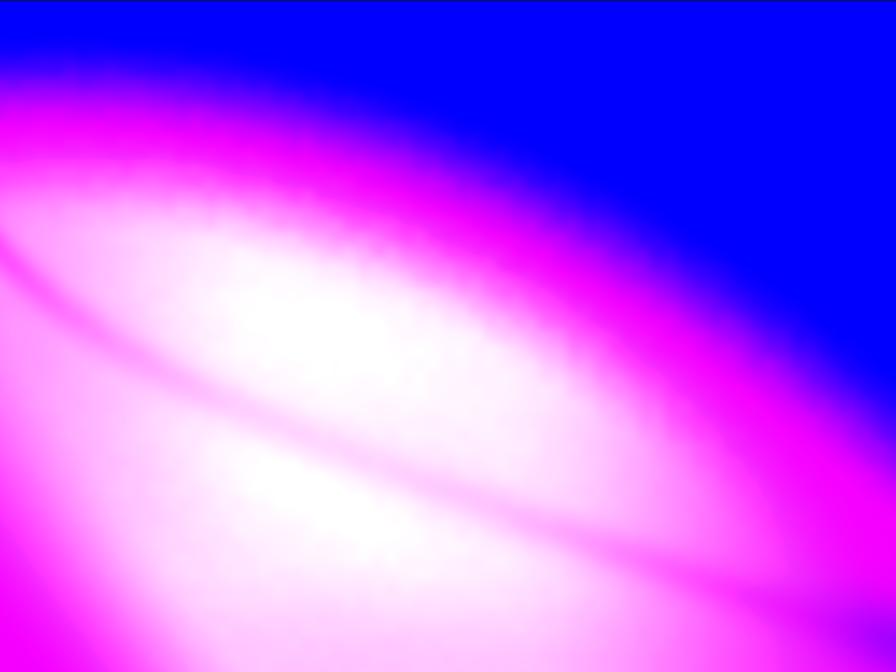
Reproduce this background procedurally as a Shadertoy shader.

```glsl
// A soft magenta and white glow rising out of deep blue, split by a dim crease.
// A curved rim drives the red ramp; smooth envelopes, two hot cores and the
// crease shape the green channel, which carries magenta on to white.

const vec3 BLUE = vec3(0.0, 0.0, 1.0);
const vec3 MAGENTA = vec3(0.96, 0.0, 1.0);
const vec3 WHITE = vec3(1.0);
const vec3 TOP_SHADE = vec3(0.02, 0.02, 0.61);

// Sine-free hash of a lattice point
float hash(vec2 cell) {
    vec3 q = fract(vec3(cell.xyx) * 0.1031);
    q += dot(q, q.yzx + 33.33);
    return fract((q.x + q.y) * q.z);
}

float valueNoise(vec2 p) {
    vec2 cell = floor(p);
    vec2 f = fract(p);
    f = f * f * (3.0 - 2.0 * f);
    float low = mix(hash(cell), hash(cell + vec2(1, 0)), f.x);
    float high = mix(hash(cell + vec2(0, 1)), hash(cell + vec2(1, 1)), f.x);
    return mix(low, high, f.y);
}

// Elliptical Gaussian tilted by the given slope
float glow(vec2 p, vec2 center, vec2 radius, float slope) {
    vec2 d = p - center;
    d.y -= slope * d.x;
    d /= radius;
    return exp(-dot(d, d));
}

// Depth below the blue rim: 0 at its outer edge, 1 at full magenta
float rimDepth(vec2 p) {
    float offset = p.x - 0.06;
    float edge = 0.055 + 0.57 * offset * offset;
    float width = 0.14 + 0.08 * p.x * p.x;
    return (p.y - edge) / width;
}

// Fraction of light lost along the curved crease
float creaseLoss(vec2 p) {
    float line = 0.475 + 0.545 * p.x - 0.06 * p.x * p.x - 0.102 * exp(-9.0 * p.x);
    float tail = max(p.x - 0.36, 0.0);
    float strength = 0.12 + 0.35 * exp(-8.0 * p.x) + 1.4 * tail * tail;
    float d = (p.y - line) / 0.036;
    return strength * exp(-d * d);
}

// Fading toward the left, right, bottom and lower left corner
float envelope(vec2 p) {
    float left = mix(0.54, 1.0, smoothstep(-0.1, 0.3, p.x));
    float right = 1.0 - smoothstep(0.55, 1.02, p.x);
    float corner = smoothstep(-0.14, 0.12, p.x - 0.56 * (p.y - 0.7));
    float bottom = 1.0 - 0.15 * smoothstep(0.82, 1.0, p.y);
    return left * right * corner * bottom;
}

void mainImage(out vec4 fragColor, in vec2 fragCoord) {
    vec2 uv = fragCoord / iResolution.xy;
    vec2 p = vec2(uv.x, 1.0 - uv.y); // y measured down from the top

    // Faint mottling that follows the light
    float grain = valueNoise(p * vec2(64.0, 48.0)) - 0.5;
    float depth = rimDepth(p) + 0.05 * grain;

    // Blue to magenta, with a cool pocket at the lower right
    float red = smoothstep(-0.05, 1.05, depth);
    red *= 1.0 - 0.35 * glow(p, vec2(1.02, 0.965), vec2(0.1, 0.06), 0.4);

    // Magenta to white
    float cores = glow(p, vec2(0.36, 0.5), vec2(0.2, 0.11), 0.35)
                + glow(p, vec2(0.36, 0.74), vec2(0.17, 0.1), 0.6);
    float white = smoothstep(0.85, 2.1, depth) * envelope(p);
    white *= (0.9 + 0.12 * cores) * (1.0 - creaseLoss(p));
    white = clamp(white * (1.0 + 0.03 * grain), 0.0, 1.0);

    vec3 color = mix(mix(BLUE, MAGENTA, red), WHITE, white);
    color.r = max(color.r, red * smoothstep(0.0, 0.2, white));

    // Thin dark strip along the top
    color = mix(TOP_SHADE, color, smoothstep(0.001, 0.004, p.y));
    fragColor = vec4(color, 1.0);
}
```
